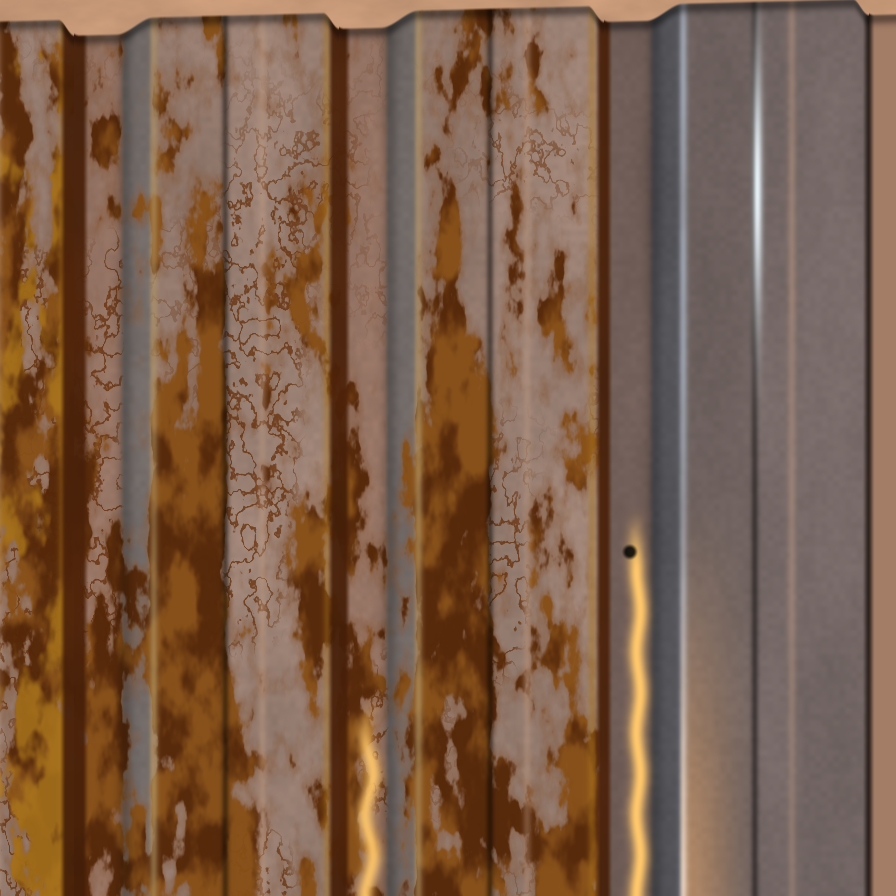
A WebGL 1 fragment shader for this texture:

```glsl
precision highp float;
// Corrugated metal wall: pressed ribs repeat across, each with a seam, valley, slope and two faces.
// Streaked fractal noise lays rust on the left sheets; the sheet at right stays clean and reflective.
// Soft lines add creases and reflections, and a scalloped rail closes the top.

uniform vec2 u_resolution;

#define PITCH 0.2955
#define FIRST_SEAM 0.083
#define CLEAN_FROM 2.0
#define RUST_AMOUNT 0.0
#define RUST_EDGE 0.035
#define FLAKE_AMOUNT 0.75
#define DARK_RUST vec3(0.33, 0.15, 0.03)
#define OCHRE vec3(0.53, 0.31, 0.09)
#define STAIN vec3(0.53, 0.36, 0.25)
#define GOLD vec3(0.68, 0.47, 0.10)
#define WARM_LIGHT vec3(1.0, 0.78, 0.42)
#define COOL_LIGHT vec3(0.72, 0.78, 0.86)

float hash(vec2 p) {
  p = fract(p * vec2(0.1031, 0.1137));
  p += dot(p, p.yx + 33.33);
  return fract((p.x + p.y) * p.x * 7.31);
}

float noise(vec2 p) {
  vec2 i = floor(p), f = fract(p);
  f = f * f * (3.0 - 2.0 * f);
  return mix(mix(hash(i), hash(i + vec2(1, 0)), f.x),
             mix(hash(i + vec2(0, 1)), hash(i + vec2(1, 1)), f.x), f.y);
}

float fbm(vec2 p) {
  float sum = 0.0, amp = 0.533;
  for (int i = 0; i < 4; i++) {
    sum += amp * noise(p);
    p = mat2(1.6, 1.2, -1.2, 1.6) * p + 17.3;
    amp *= 0.5;
  }
  return sum;
}

float band(float x, float a, float b) {
  return smoothstep(a - 0.012, a + 0.012, x) - smoothstep(b - 0.012, b + 0.012, x);
}

float softLine(float x, float center, float width) {
  x = (x - center) / width;
  return exp(-x * x);
}

void main() {
  vec2 p = gl_FragCoord.xy / u_resolution;
  float u = (p.x - FIRST_SEAM) / PITCH;
  float q = fract(u);
  float clean = smoothstep(CLEAN_FROM - 0.03, CLEAN_FROM, u);
  float rusty = 1.0 - clean;
  float lastSheet = step(3.0, u);
  float leftSheet = 1.0 - step(0.0, u);

  // Panels of one rib
  float valley = band(q, -0.03, 0.18);
  float slope = band(q, 0.18, 0.29);
  float leftFace = band(q, 0.29, 0.57);
  float rightFace = band(q, 0.57, 1.03);

  // Bare metal, cooler and greyer on the clean sheet
  vec3 color = valley * vec3(0.58, 0.45, 0.39) + slope * vec3(0.44, 0.41, 0.40)
             + leftFace * vec3(0.58, 0.48, 0.43) + rightFace * vec3(0.60, 0.50, 0.45);
  color *= mix(vec3(1), vec3(0.76, 0.81, 0.88), clean);
  color *= 0.90 + 0.20 * fbm(p * vec2(14.0, 5.0));
  color *= 0.97 + 0.06 * noise(p * 150.0);
  color = mix(color, vec3(0.64, 0.49, 0.40), lastSheet);

  // Streaked rust, heavier toward the bottom and on the left faces
  float cover = valley * 0.45 + slope * 0.36 + leftFace * 0.55 + rightFace * 0.43;
  cover += RUST_AMOUNT + 0.24 * (0.52 - p.y) + leftSheet * 0.22 * softLine(p.y, 0.68, 0.28);
  float grain = 0.6 * fbm(p * vec2(26.0, 6.0)) + 0.4 * fbm(p * vec2(64.0, 34.0) + 5.0);
  float excess = grain + cover - 1.0;
  float rust = smoothstep(-RUST_EDGE, RUST_EDGE, excess);
  float stain = smoothstep(-0.16, 0.02, excess);
  vec3 rustColor = mix(DARK_RUST, OCHRE, smoothstep(0.36, 0.64, fbm(p * vec2(34.0, 18.0) + 9.0)));
  float gilt = leftSheet * smoothstep(0.48, 0.66, fbm(p * vec2(28.0, 16.0) + 31.0));
  rustColor = mix(rustColor, GOLD, 0.8 * gilt);

  // Wormy flakes in patches
  float contour = abs(fbm(p * vec2(72.0, 52.0) + 3.0) - 0.5);
  float flakes = (1.0 - smoothstep(0.015, 0.06, contour)) * smoothstep(0.38, 0.62, noise(p * vec2(11.0, 6.0) + 21.0));
  flakes *= FLAKE_AMOUNT * (valley + rightFace + 0.4 * leftFace) * smoothstep(1.0, 0.75, p.y);
  color = mix(color, STAIN, 0.6 * stain * rusty);
  color = mix(color, DARK_RUST * 1.2, flakes * rusty);
  color = mix(color, rustColor, rust * rusty * 0.95);

  // Creases, pale ridges and edge light
  float shade = 0.5 + 0.5 * fbm(vec2(u * 3.0, p.y * 9.0));
  color *= 1.0 - 0.45 * softLine(q, 0.57, 0.014) - 0.22 * softLine(q, 0.19, 0.03);
  color = mix(color, vec3(0.74, 0.60, 0.51), 0.55 * shade * softLine(q, 0.71, 0.016));
  color = mix(color, mix(GOLD, COOL_LIGHT, 0.4 + 0.6 * clean), 0.75 * shade * softLine(q, 0.30, 0.016));
  color = mix(color, GOLD, 0.5 * shade * rusty * softLine(q, 0.955, 0.016));

  // Warm reflections low in the valleys, cool glint high on the clean face
  float ripple = 0.006 * (noise(vec2(p.y * 22.0, 4.0)) - 0.5);
  float glow = softLine(p.x + ripple, 0.712, 0.009) * smoothstep(0.44, 0.36, p.y);
  glow += 0.9 * softLine(p.x + 2.0 * ripple, 0.411, 0.009) * smoothstep(0.23, 0.15, p.y);
  color = mix(color, WARM_LIGHT, clamp(glow, 0.0, 1.0));
  float sheen = clean * leftFace * smoothstep(0.5, 0.0, p.y) * smoothstep(0.60, 0.30, q);
  color += sheen * vec3(0.26, 0.15, 0.03);
  float glint = softLine(u, 2.58, 0.018) * softLine(p.y, 0.79, 0.15);
  color = mix(color, vec3(0.90, 0.94, 0.96), glint);

  // Dark seams, narrowing to the right, and one fastener hole
  float seamWidth = mix(0.046, 0.010, p.x);
  float seam = 1.0 - smoothstep(seamWidth - 0.012, seamWidth + 0.014, abs(fract(u + 0.5) - 0.5));
  vec3 seamColor = mix(vec3(0.25, 0.11, 0.03), vec3(0.14, 0.10, 0.09), smoothstep(0.7, 0.95, p.x));
  color = mix(color, seamColor * (0.75 + 0.5 * shade), seam * 0.93);
  color *= 1.0 - 0.85 * smoothstep(0.010, 0.004, length(p - vec2(0.703, 0.384)));

  // Top rail, its lower edge following the ribs
  float dip = smoothstep(-0.08, 0.02, q) * (1.0 - smoothstep(0.16, 0.30, q)) + smoothstep(0.94, 1.0, q);
  float railEdge = 0.976 + 0.026 * p.x - 0.018 * min(dip, 1.0);
  color *= 1.0 - 0.4 * softLine(p.y, railEdge - 0.004, 0.007);
  vec3 rail = vec3(0.78, 0.60, 0.47) * (0.88 + 0.2 * fbm(p * vec2(18.0, 40.0)));
  color = mix(color, rail, smoothstep(railEdge - 0.002, railEdge + 0.002, p.y));

  gl_FragColor = vec4(clamp(color, 0.0, 1.0), 1.0);
}
```
